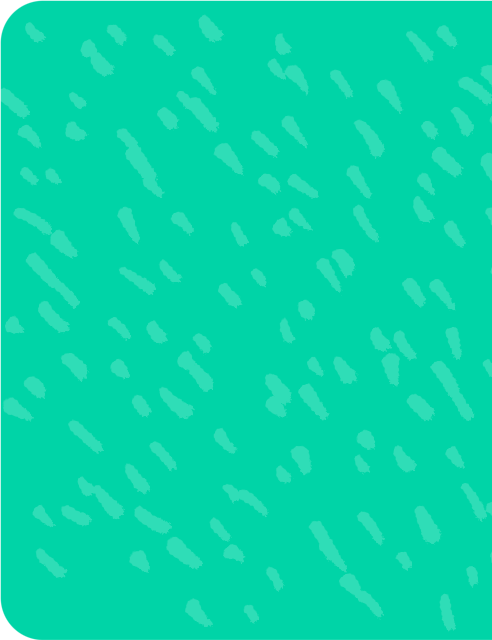
A WebGL 1 fragment shader for this pattern:

```glsl
precision highp float;
uniform vec2 u_resolution;

#define CELL 0.0755
#define JITTER 0.90
#define MARGIN 0.036
#define HALF_LENGTH vec2(0.0140, 0.0335)
#define HALF_WIDTH vec2(0.0074, 0.0120)
#define SLANT vec2(0.75, 1.04)
#define SLANT_SPREAD 0.45
#define CORNER_RADIUS 0.066
#define INSET 0.0012
#define CARD_COLOR vec3(0.0, 0.832, 0.653)
#define STROKE_COLOR vec3(0.186, 0.865, 0.716)
#define PAPER_COLOR vec3(1.0)

vec2 hash2(vec2 p) {
  vec3 q = fract(p.xyx * vec3(0.1031, 0.1030, 0.0973));
  q += dot(q, q.yzx + 33.33);
  return fract((q.xx + q.yz) * q.zy);
}

// Distance to the nearest scattered point, in grid units
float cellular(vec2 p) {
  vec2 id = floor(p);
  float nearest = 2.0;
  for (int j = -1; j <= 1; j++) {
    for (int i = -1; i <= 1; i++) {
      vec2 cell = id + vec2(float(i), float(j));
      nearest = min(nearest, length(cell + hash2(cell + 71.0) - p));
    }
  }
  return nearest;
}

// Tapered, slightly bent dab whose far end turns ragged
float dabDistance(vec2 p, vec2 id, float slant, float grain) {
  vec2 size = hash2(id + 17.3);
  vec2 form = hash2(id + 43.7) - 0.5;
  float seed = 40.0 * size.x + 23.0 * form.y;
  float halfLength = mix(HALF_LENGTH.x, HALF_LENGTH.y, size.x);
  float halfWidth = mix(HALF_WIDTH.x, HALF_WIDTH.y, size.y * size.y);

  // Most dabs keep to the slant, a few turn far from it
  float turn = 2.0 * hash2(id + 5.1).x - 1.0;
  float angle = SLANT_SPREAD * turn * turn * turn - slant;
  vec2 axis = vec2(cos(angle), sin(angle));
  vec2 q = vec2(dot(p, axis), dot(p, vec2(-axis.y, axis.x)));

  float along = clamp(q.x / halfLength, -1.0, 1.0);
  float tail = smoothstep(-0.2, 1.0, along);
  q.y += form.x * halfWidth * (along * along - 0.4);
  q.x += mix(0.0004, 0.0014, tail)
       * (sin(q.y * 610.0 + seed) + 0.5 * sin(q.y * 1370.0 + seed * 2.3));

  float width = halfWidth * (1.0 + (form.y - 0.12) * along);
  float outline = 0.0005 * (sin(q.x * 310.0 + seed) + sin(q.x * 690.0 - seed));
  float core = max(abs(q.x) - halfLength + width, 0.0);
  float rough = mix(0.0008, 0.0042, tail) * (grain - 0.45);
  return length(vec2(core, q.y)) - width + outline + rough;
}

// Union of the dabs around a point, clear of the card's left, top and bottom
float scatterDistance(vec2 p, float slant) {
  float grain = cellular(p / 0.0038);
  vec2 id = floor(p / CELL);
  float nearest = 1.0;
  for (int j = -1; j <= 1; j++) {
    for (int i = -1; i <= 1; i++) {
      vec2 cell = id + vec2(float(i), float(j));
      vec2 center = (cell + 0.5 + JITTER * (hash2(cell + 9.0) - 0.5)) * CELL;
      bool inside = center.x > 0.4 * MARGIN && abs(center.y - 0.5) < 0.5 - MARGIN;
      if (inside) {
        nearest = min(nearest, dabDistance(p - center, cell, slant, grain));
      }
    }
  }
  return nearest;
}

// Card rounded on the left, flush at the bottom, running off the right side
float cardDistance(vec2 p) {
  float top = p.y - 1.0 + INSET + CORNER_RADIUS;
  float bottom = CORNER_RADIUS - p.y;
  vec2 q = vec2(INSET + CORNER_RADIUS - p.x, max(top, bottom));
  return length(max(q, 0.0)) - CORNER_RADIUS;
}

void main() {
  vec2 p = gl_FragCoord.xy / u_resolution.y;
  float pixel = 1.0 / u_resolution.y;
  float slant = mix(SLANT.x, SLANT.y, gl_FragCoord.x / u_resolution.x);

  float dab = 1.0 - smoothstep(-0.8 * pixel, 0.8 * pixel, scatterDistance(p, slant));
  float card = 1.0 - smoothstep(-0.8 * pixel, 0.8 * pixel, cardDistance(p));

  vec3 color = mix(CARD_COLOR, STROKE_COLOR, dab);
  gl_FragColor = vec4(mix(PAPER_COLOR, color, card), 1.0);
}
```
